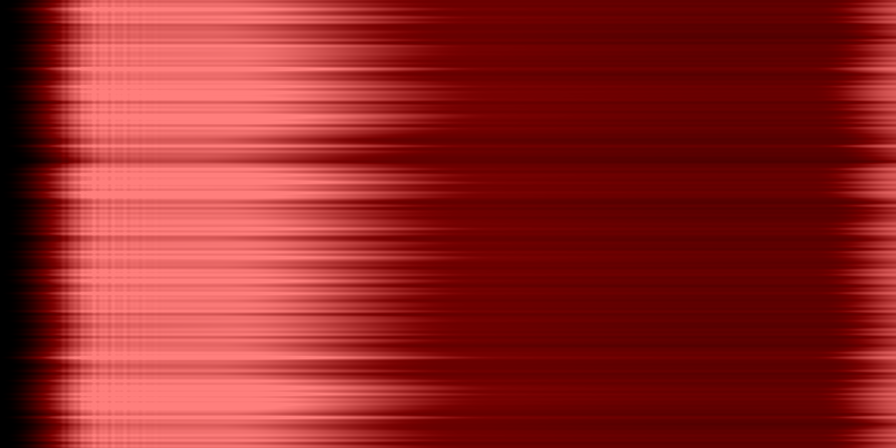
Give the GLSL for this texture, as a Shadertoy shader.

```glsl
// Brushed red metal: a broad pink sheen on the left, deep red on the right.
// Layered sines across the height make the horizontal grain, which both
// varies the brightness and frays the edges of the sheen.

// Sum of incommensurate waves, each fading slowly along its streak.
float brushedGrain(vec2 uv) {
    float sum = 0.0;
    float frequency = 24.0;
    for (int i = 0; i < 14; i++) {
        float k = float(i);
        float fade = 0.75 + 0.25 * sin(uv.x * 7.0 + k * 2.1);
        sum += fade * sin(uv.y * frequency + k * k * 2.4 + 0.4 * sin(uv.x * 3.0 + k));
        frequency *= 1.283;
    }
    return sum / 2.3;
}

// Brightness across the width, with edges shifted by the grain.
float sheenProfile(float x, float grain) {
    float rise = smoothstep(0.008, 0.112, x + 0.004 * grain);
    float fall = smoothstep(0.26, 0.52, x - 0.022 * grain);
    float rim = smoothstep(0.92, 1.02, x + 0.009 * grain);
    float deepRed = 0.37 + 0.08 * smoothstep(0.85, 0.4, x);
    return rise * mix(0.95, deepRed, fall) + 0.42 * rim;
}

// Deep tones stay pure red; bright tones wash out to pink.
vec3 metalColour(float red) {
    float wash = 0.95 * (red - 0.48);
    float pink = 0.5 * (wash + sqrt(wash * wash + 0.0008)) - 0.002;
    return vec3(red, max(pink, 0.0) * smoothstep(0.34, 0.5, red) * vec2(1.0, 0.985));
}

void mainImage(out vec4 fragColor, in vec2 fragCoord) {
    vec2 uv = fragCoord / iResolution.xy;

    // Fine grain, broad bands and one darker scratch
    float grain = brushedGrain(uv);
    grain += 0.4 * cos(6.2832 * (uv.y - 0.77) / 0.32);
    grain -= 1.3 * exp(-pow((uv.y - 0.643) / 0.009, 2.0));

    float red = sheenProfile(uv.x, grain) * (1.0 + 0.065 * grain);

    // Faint vertical cross-hatching near the left edge of the sheen
    float hatchZone = smoothstep(0.05, 0.08, uv.x) * smoothstep(0.2, 0.1, uv.x);
    red += 0.02 * hatchZone * (sin(uv.x * 910.0) + sin(uv.x * 547.0 + 1.0));

    fragColor = vec4(metalColour(clamp(red, 0.0, 1.0)), 1.0);
}
```
